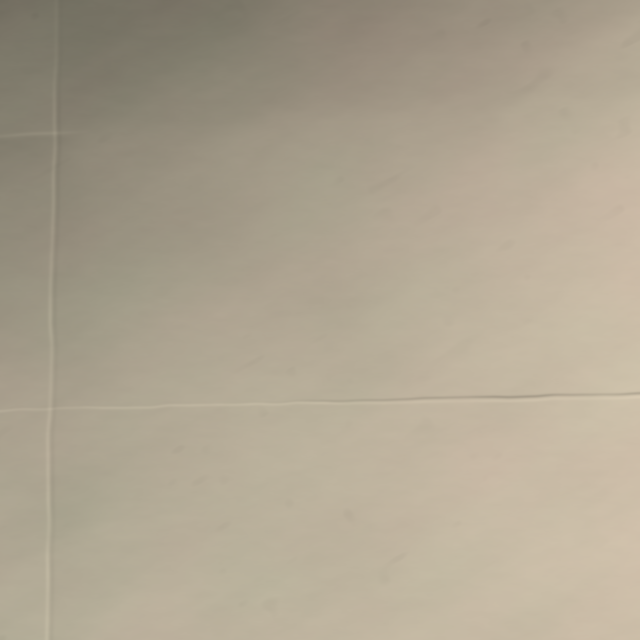
Give the GLSL for this texture, as a WebGL 1 fragment shader.

```glsl
precision highp float;
// Large beige stone wall tiles with thin worn joints, lit softly from the lower right.
uniform vec2 u_resolution;

float hash(vec2 p) {
  vec3 q = fract(vec3(p.xyx) * 0.1031);
  q += dot(q, q.yzx + 33.33);
  return fract((q.x + q.y) * q.z);
}

float noise(vec2 p) {
  vec2 i = floor(p), f = fract(p);
  f = f * f * (3.0 - 2.0 * f);
  return mix(mix(hash(i), hash(i + vec2(1.0, 0.0)), f.x),
             mix(hash(i + vec2(0.0, 1.0)), hash(i + vec2(1.0, 1.0)), f.x), f.y);
}

// Layered noise, centred on zero
float fbm(vec2 p) {
  float sum = 0.0, amp = 0.5;
  for (int i = 0; i < 5; i++) {
    sum += amp * (noise(p) - 0.5);
    p = mat2(1.6, 1.2, -1.2, 1.6) * p + 17.3;
    amp *= 0.5;
  }
  return sum;
}

// Soft ridge around a signed distance
float ridge(float d, float width) {
  return exp(-d * d / (width * width));
}

void main() {
  vec2 uv = gl_FragCoord.xy / u_resolution;

  // Light falling off toward the upper left
  float left = 0.70 - 0.25 * pow(uv.y, 1.5);
  float right = 0.805 - 0.13 * pow(uv.y, 4.0);
  float light = mix(left, right, uv.x);
  light -= 0.12 * uv.x * (1.0 - uv.x) * smoothstep(0.75, 1.0, uv.y);

  // Diagonal veins, cloudy stains and fine horizontal grain
  vec2 slant = mat2(0.87, -0.5, 0.5, 0.87) * uv;
  float veins = fbm(slant * vec2(4.0, 15.0) + 3.0);
  float clouds = fbm(uv * vec2(4.0, 6.0) + 40.0);
  float grain = fbm(uv * vec2(35.0, 100.0) + 9.0);
  light += 0.040 * veins + 0.030 * clouds + 0.016 * grain;

  // Sparse dark pits
  float pits = smoothstep(0.80, 0.98, noise(slant * vec2(28.0, 50.0) + 71.0));
  light -= 0.018 * pits * smoothstep(0.45, 0.75, noise(uv * 7.0 + 5.0));

  // Signed distances to the leaning joints, with slightly ragged edges
  float column = uv.x - 0.071 - 0.016 * uv.y - 0.005 * (noise(vec2(uv.y * 22.0, 2.0)) - 0.5);
  float lower = uv.y - 0.359 - 0.025 * uv.x - 0.003 * (noise(vec2(uv.x * 30.0, 8.0)) - 0.5);
  float upper = uv.y - 0.788 - 0.060 * uv.x - 0.004 * (noise(vec2(uv.x * 20.0, 5.0)) - 0.5);
  float wear = 0.65 + 0.7 * noise(uv * 18.0 + 60.0);

  // Vertical joint: pale crest with a shadow on its right, fading upward
  float columnFade = wear * (1.0 - 0.65 * smoothstep(0.7, 0.95, uv.y));
  light += columnFade * (0.040 * ridge(column, 0.0035) - 0.022 * ridge(column - 0.007, 0.004));
  light -= 0.012 * smoothstep(0.0, 0.01, column) * ridge(column, 0.08);

  // Lower joint: pale at the left, a dark groove over a lit lip at the right
  float groove = smoothstep(0.35, 0.75, uv.x);
  light += wear * mix(0.042, 0.030, groove) * ridge(lower + 0.004 * groove, 0.0028);
  light -= wear * mix(0.012, 0.085, groove) * ridge(lower - 0.002, 0.0024);

  // Upper joint: visible in the narrow column, then only a faint step in tone
  float upperFade = 1.0 - smoothstep(0.07, 0.15, uv.x);
  light += wear * 0.030 * upperFade * ridge(upper, 0.003);
  light -= 0.015 * (1.0 - upperFade) * smoothstep(-0.02, 0.03, upper) * ridge(upper, 0.15);
  light -= 0.018 * upperFade * smoothstep(0.0, 0.01, -upper) * ridge(upper, 0.1);

  // Warm stone with drifting pink and green tints, cooler toward the left
  vec3 color = light * mix(vec3(0.99, 0.947, 0.835), vec3(1.0, 0.930, 0.825), uv.x);
  float tint = fbm(slant * vec2(5.0, 8.0) + 90.0);
  color += vec3(0.025, -0.012, 0.005) * tint;
  gl_FragColor = vec4(color, 1.0);
}
```
